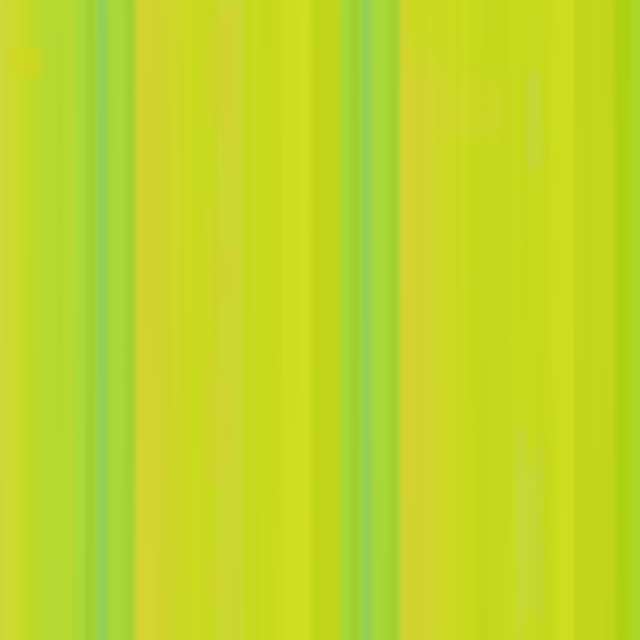
Write a WebGL 2 fragment shader that draws this background.

```glsl
#version 300 es
precision highp float;

uniform vec2 u_resolution;
out vec4 fragColor;

#define LIME vec3(0.785, 0.855, 0.115)
#define BRIGHT_LIME vec3(0.81, 0.87, 0.125)
#define OLIVE vec3(0.76, 0.835, 0.10)
#define GOLD vec3(0.83, 0.825, 0.185)
#define PALE vec3(0.80, 0.845, 0.22)
#define GREEN vec3(0.655, 0.85, 0.22)
#define DARK_GREEN vec3(0.63, 0.81, 0.18)
#define TEAL vec3(0.585, 0.815, 0.33)
#define BAND_START 0.160
#define BAND_STEP 0.413
#define CELLS 48.0
#define GRAIN 0.012

float hash(vec2 p) {
    vec3 q = fract(vec3(p.xyx) * 0.1031);
    q += dot(q, q.yzx + 33.33);
    return fract((q.x + q.y) * q.z);
}

float noise(vec2 p) {
    vec2 i = floor(p), f = fract(p);
    f = f * f * (3.0 - 2.0 * f);
    float low = mix(hash(i), hash(i + vec2(1, 0)), f.x);
    float high = mix(hash(i + vec2(0, 1)), hash(i + vec2(1, 1)), f.x);
    return mix(low, high, f.y);
}

// Strip from a to b whose edges blend over a width of soft
float strip(float x, float a, float b, float soft) {
    float h = 0.5 * soft;
    return smoothstep(a - h, a + h, x) * (1.0 - smoothstep(b - h, b + h, x));
}

// Green band with a teal core and a gold glow on its right
vec3 addBand(vec3 color, float d) {
    float glow = smoothstep(0.01, 0.05, d) * (1.0 - smoothstep(0.07, 0.16, d));
    color = mix(color, GOLD, glow);
    color = mix(color, GREEN, smoothstep(-0.047, -0.035, d) * (1.0 - smoothstep(0.036, 0.062, d)));
    color = mix(color, DARK_GREEN, 0.8 * strip(d, -0.027, -0.012, 0.008));
    color = mix(color, DARK_GREEN, 0.9 * strip(d, 0.036, 0.050, 0.016));
    return mix(color, TEAL, strip(d, -0.008, 0.009, 0.014));
}

// Faint blocky patches, tall and scattered within a column
float patches(vec2 uv, float a, float b, float seed) {
    vec2 cell = uv * CELLS;
    vec2 blocks = floor(cell) + smoothstep(0.3, 0.7, fract(cell));
    float n = noise(blocks * vec2(0.45, 0.22) + seed);
    return smoothstep(0.5, 0.68, n) * strip(uv.x, a, b, 0.012);
}

void main() {
    vec2 uv = gl_FragCoord.xy / u_resolution;
    float x = uv.x;

    // Broad lime ground
    vec3 color = LIME;
    color = mix(color, BRIGHT_LIME, strip(x, 0.44, 0.487, 0.02));
    color = mix(color, OLIVE, strip(x, 0.487, 0.54, 0.02));
    color = mix(color, OLIVE, 0.7 * strip(x, 0.745, 0.795, 0.03));
    color = mix(color, BRIGHT_LIME, strip(x, 0.865, 0.91, 0.02));

    // Pale left edge turning green
    color = mix(PALE, color, smoothstep(0.0, 0.05, x));
    color = mix(color, vec3(0.71, 0.845, 0.19), strip(x, 0.05, 0.14, 0.06));

    // Repeated green bands
    for (int i = 0; i < 2; i++) {
        color = addBand(color, x - BAND_START - float(i) * BAND_STEP);
    }

    // Pale seam, ending sharply on its right
    color = mix(color, PALE, 0.75 * strip(x, 0.34, 0.381, 0.008));

    // Olive and green right edge
    color = mix(color, OLIVE, smoothstep(0.894, 0.900, x));
    color = mix(color, vec3(0.685, 0.825, 0.07), smoothstep(0.952, 0.968, x));
    color = mix(color, GREEN, 0.6 * smoothstep(0.980, 0.992, x));

    // Blocky irregularities
    color = mix(color, GOLD, 0.7 * patches(uv, 0.32, 0.37, 3.0));
    color = mix(color, vec3(0.77, 0.845, 0.23), 0.75 * patches(uv, 0.805, 0.85, 17.0));
    float corner = strip(x, 0.64, 0.79, 0.04) * strip(uv.y, 0.79, 0.87, 0.04);
    color = mix(color, GOLD, 0.6 * corner * (0.4 + 0.6 * noise(uv * 24.0)));
    float topFade = strip(x, 0.635, 0.76, 0.02) * smoothstep(0.86, 0.95, uv.y);
    color = mix(color, LIME, 0.75 * topFade);
    float spot = strip(x, 0.015, 0.065, 0.02) * strip(uv.y, 0.88, 0.925, 0.02);
    color = mix(color, vec3(0.81, 0.84, 0.12), 0.8 * spot);

    // Fine vertical streaks
    float streak = noise(vec2(x * 95.0, uv.y * 1.5)) - 0.5;
    streak += 0.6 * (noise(vec2(x * 40.0, 7.0)) - 0.5);
    color += GRAIN * streak * vec3(1.5, 1.0, 1.2);

    fragColor = vec4(clamp(color, 0.0, 1.0), 1.0);
}
```
